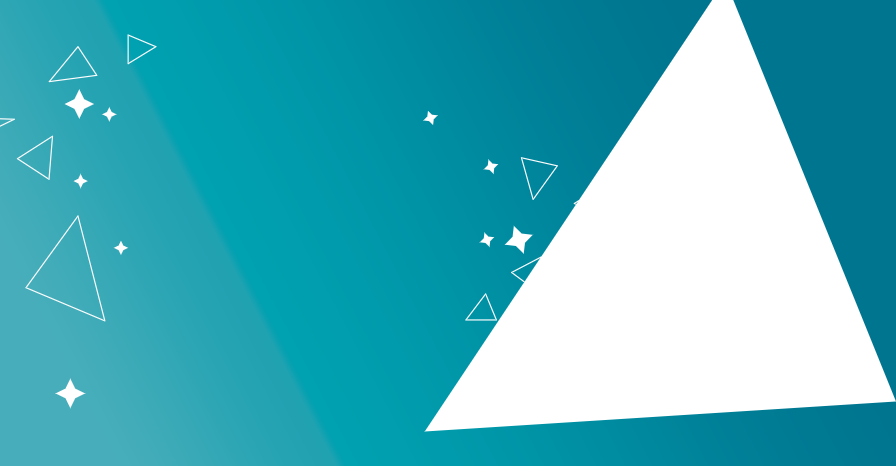
Write a Shadertoy shader that draws this background.

```glsl
// A teal diagonal gradient with a pale slanted panel on the left, a large white
// triangle on the right, and small outlined triangles and four-point stars.
// Shapes are signed distances in units where the canvas is 100 wide.

const vec3 PALE = vec3(0.28, 0.68, 0.73);
const vec3 PALE_EDGE = vec3(0.13, 0.635, 0.695);
const vec3 TEAL = vec3(0.0, 0.635, 0.695);
const vec3 DEEP = vec3(0.0, 0.455, 0.56);
const vec3 WHITE = vec3(1.0);
const float SLANT = 0.52;       // sideways drift of the gradient per unit down
const float PANEL_EDGE = 11.0;  // where the pale panel meets the top
const float STAR_TILT = 0.34;
const float LINE_HALF = 0.065;

// Stars: centre and radius
const int STAR_COUNT = 9;
const int UPRIGHT_COUNT = 5;
const vec3 STARS[STAR_COUNT] = vec3[STAR_COUNT](
    vec3(8.85, 40.4, 1.65), vec3(12.2, 39.25, 0.8), vec3(9.0, 31.8, 0.8),
    vec3(13.5, 24.35, 0.8), vec3(7.85, 8.1, 1.65),
    vec3(48.05, 38.85, 0.85), vec3(54.8, 33.4, 0.85),
    vec3(54.35, 25.25, 0.85), vec3(57.9, 25.25, 1.65));

float segmentDistance(vec2 p, vec2 a, vec2 b) {
    vec2 ab = b - a;
    return length(p - a - ab * clamp(dot(p - a, ab) / dot(ab, ab), 0.0, 1.0));
}

float side(vec2 p, vec2 a, vec2 b) {
    return (b.x - a.x) * (p.y - a.y) - (b.y - a.y) * (p.x - a.x);
}

// Signed distance, negative inside, for either winding
float triangle(vec2 p, vec2 a, vec2 b, vec2 c) {
    float d = min(segmentDistance(p, a, b),
              min(segmentDistance(p, b, c), segmentDistance(p, c, a)));
    float winding = sign(side(c, a, b));
    float inner = min(side(p, a, b) * winding,
                  min(side(p, b, c) * winding, side(p, c, a) * winding));
    return inner > 0.0 ? -d : d;
}

float outline(vec2 p, vec2 a, vec2 b, vec2 c) {
    return abs(triangle(p, a, b, c)) - LINE_HALF;
}

// Four-point star, folded to one eighth
float star(vec2 p, float radius, float angle) {
    float c = cos(angle), s = sin(angle);
    vec2 q = abs(vec2(c * p.x + s * p.y, c * p.y - s * p.x));
    q = vec2(max(q.x, q.y), min(q.x, q.y));
    const float WAIST = 0.33;
    return dot(q - vec2(radius, 0.0), normalize(vec2(WAIST, 1.0 - WAIST)));
}

float coverage(float d, float pixel) {
    return clamp(0.5 - d / pixel, 0.0, 1.0);
}

vec3 background(vec2 p, float height) {
    float across = p.x - SLANT * (height - p.y);
    vec3 base = mix(TEAL, DEEP, smoothstep(0.0, 1.0, 0.08 + 0.84 *
                clamp((across - PANEL_EDGE) / 65.0, 0.0, 1.0)));
    vec3 panel = mix(PALE, PALE_EDGE, smoothstep(-16.0, PANEL_EDGE, across));
    return mix(panel, base, smoothstep(-0.8, 0.8, across - PANEL_EDGE));
}

float starField(vec2 p) {
    float d = 1e3;
    for (int i = 0; i < STAR_COUNT; i++) {
        float angle = i < UPRIGHT_COUNT ? 0.0 : STAR_TILT;
        d = min(d, star(p - STARS[i].xy, STARS[i].z, angle));
    }
    return d;
}

float leftOutlines(vec2 p) {
    float d = outline(p, vec2(8.7, 46.8), vec2(10.8, 43.6), vec2(5.5, 42.9));
    d = min(d, outline(p, vec2(14.3, 48.1), vec2(17.4, 46.8), vec2(14.3, 44.9)));
    d = min(d, outline(p, vec2(1.6, 38.7), vec2(-1.5, 38.8), vec2(-1.5, 37.2)));
    d = min(d, outline(p, vec2(5.86, 36.8), vec2(5.47, 32.0), vec2(1.95, 34.3)));
    return min(d, outline(p, vec2(8.7, 27.9), vec2(11.7, 16.2), vec2(2.9, 19.9)));
}

float rightOutlines(vec2 p) {
    float d = outline(p, vec2(58.2, 34.4), vec2(62.2, 33.5), vec2(59.5, 29.75));
    d = min(d, outline(p, vec2(57.1, 21.6), vec2(61.5, 23.9), vec2(59.4, 19.9)));
    d = min(d, outline(p, vec2(54.2, 19.2), vec2(55.4, 16.3), vec2(52.0, 16.3)));
    return min(d, outline(p, vec2(64.1, 29.3), vec2(66.0, 30.5), vec2(66.0, 28.5)));
}

void mainImage(out vec4 fragColor, in vec2 fragCoord) {
    float pixel = 100.0 / iResolution.x;
    vec2 p = fragCoord * pixel;
    vec3 color = background(p, iResolution.y * pixel);

    // White shapes share one distance
    float d = triangle(p, vec2(47.4, 3.85), vec2(100.0, 7.2), vec2(80.95, 54.2));
    d = min(d, min(leftOutlines(p), rightOutlines(p)));
    d = min(d, starField(p));

    fragColor = vec4(mix(color, WHITE, coverage(d, pixel)), 1.0);
}
```
